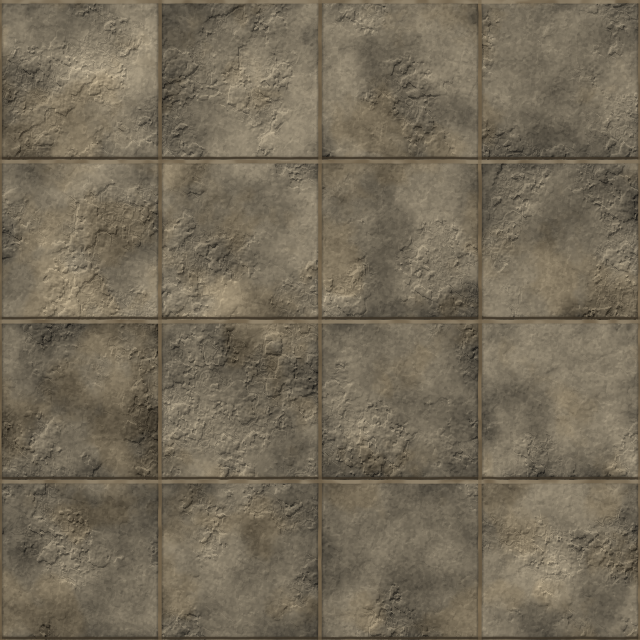
Give the GLSL for this texture, as a Shadertoy shader.

```glsl
const float TILES = 4.0;
const vec3 STONE = vec3(0.470, 0.434, 0.366);
const vec3 WARM_TINT = vec3(0.010, 0.000, -0.014);
const vec3 GROUT = vec3(0.435, 0.375, 0.285);
const vec3 LIT_GROUT = vec3(0.575, 0.520, 0.425);
const vec3 JOINT_SHADOW = vec3(0.235, 0.200, 0.150);
const float GROUT_HALF = 0.011;      // widths are in tile units
const float EDGE_WAVER = 0.004;
const float STAIN_SCALE = 2.9;
const float STAIN_GAIN = 0.33;
const float RELIEF_SCALE = 10.5;
const float RELIEF_GAIN = 0.52;
const float RELIEF_STEP = 0.005;
const float LEDGE_HEIGHT = 0.12;
const float GRAIN_SCALE = 62.0;
const float GRAIN_GAIN = 0.075;
const float TONE_RANGE = 0.055;
const float ROW_FADE = 0.010;
const float GRIME_GAIN = 0.12;
const vec2 LIGHT_DIR = vec2(-0.50, 0.87);

vec3 hash3(vec2 p) {
    vec3 q = fract(p.xyx * vec3(0.1031, 0.1030, 0.0973));
    q += dot(q, q.yxz + 33.33);
    return fract((q.xxy + q.yzz) * q.zyx);
}

// Smooth cellular noise: nearby sites blended by distance
float cells(vec2 p) {
    vec2 id = floor(p), f = p - id;
    float sum = 0.0, total = 0.0;
    for (int y = -1; y <= 1; y++)
    for (int x = -1; x <= 1; x++) {
        vec2 offset = vec2(x, y);
        vec3 site = hash3(id + offset);
        vec2 d = offset + site.xy - f;
        float weight = exp(-5.0 * dot(d, d));
        sum += weight * site.z;
        total += weight;
    }
    return sum / total;
}

float layers(vec2 p) {
    float sum = 0.0, total = 0.0, amp = 1.0;
    for (int i = 0; i < 4; i++) {
        sum += amp * cells(p);
        total += amp;
        amp *= 0.58;
        p = mat2(1.6, 1.2, -1.2, 1.6) * p + 17.3;
    }
    return sum / total;
}

// Rough surface with raised flakes that end in sharp ledges
float relief(vec2 p) {
    float h = layers(p * RELIEF_SCALE);
    return h + LEDGE_HEIGHT * (smoothstep(0.53, 0.57, h) - smoothstep(0.36, 0.40, h));
}

// Antialiased strip around zero
float strip(float d, float halfWidth, float soft) {
    return 1.0 - smoothstep(halfWidth - soft, halfWidth + soft, abs(d));
}

vec3 stone(vec2 p, vec2 id) {
    vec3 rnd = hash3(id + 41.7);
    vec2 q = p + rnd.xy * 37.0 + id * 11.0;

    // Stains and the tone of each tile
    float stain = layers(q * STAIN_SCALE) - 0.5;
    float patches = layers(q * 2.6 + 53.0);
    float tone = TONE_RANGE * (rnd.z - 0.5) + ROW_FADE * (id.y - 1.5);
    float shade = tone + STAIN_GAIN * stain;

    // Side-lit relief, strongest in flaked patches and low on the tile
    vec2 reach = LIGHT_DIR * RELIEF_STEP;
    float slope = relief(q - reach) - relief(q + reach);
    float flaked = smoothstep(0.47, 0.62, patches + 0.08 * (0.5 - p.y));
    shade += clamp(slope * RELIEF_GAIN * mix(0.35, 1.6, flaked), -0.15, 0.12);
    shade += GRAIN_GAIN * (cells(q * GRAIN_SCALE) - 0.5);

    // Grime gathered unevenly along the rim
    vec2 rim = 0.5 - abs(p - 0.5);
    float grime = exp(-9.0 * min(rim.x, rim.y)) * smoothstep(0.3, 0.7, patches - stain);
    shade -= GRIME_GAIN * grime * mix(0.4, 1.2, rnd.x);

    float warmth = smoothstep(0.46, 0.68, layers(q * 2.7 + 91.0)) - 0.3 * grime;
    return STONE * (1.0 + shade / STONE.g) + WARM_TINT * warmth;
}

void mainImage(out vec4 fragColor, in vec2 fragCoord) {
    vec2 grid = fragCoord / iResolution.xy * TILES;
    vec2 id = floor(grid);
    float soft = max(0.75 * TILES / iResolution.y, 0.003);
    vec3 color = stone(grid - id, id);

    // Signed distances to the joints, with slightly worn edges
    vec2 joint = grid - round(grid);
    float wear = cells(grid * 13.0) - 0.5;
    joint += EDGE_WAVER * wear;

    // Upright joints: brown grout between soft dark rims
    color *= 1.0 - 0.22 * strip(joint.x, GROUT_HALF + 0.008, soft + 0.004);
    color = mix(color, GROUT * (1.0 + 0.25 * wear), strip(joint.x, GROUT_HALF, soft));

    // Level joints: lit upper lip below, shadow above
    color *= 1.0 - 0.14 * strip(joint.y, 0.025, soft + 0.005);
    vec3 lip = mix(GROUT, LIT_GROUT, clamp(0.65 + 1.3 * wear, 0.0, 1.0));
    color = mix(color, lip, 0.9 * strip(joint.y + 0.010, 0.012, soft));
    color = mix(color, JOINT_SHADOW, 0.85 * strip(joint.y - 0.012, 0.007, soft));

    // Grout shows through where joints cross
    float crossing = strip(joint.x, GROUT_HALF, soft) * strip(joint.y, 0.022, soft);
    color = mix(color, GROUT, 0.6 * crossing);
    fragColor = vec4(clamp(color, 0.0, 1.0), 1.0);
}
```
